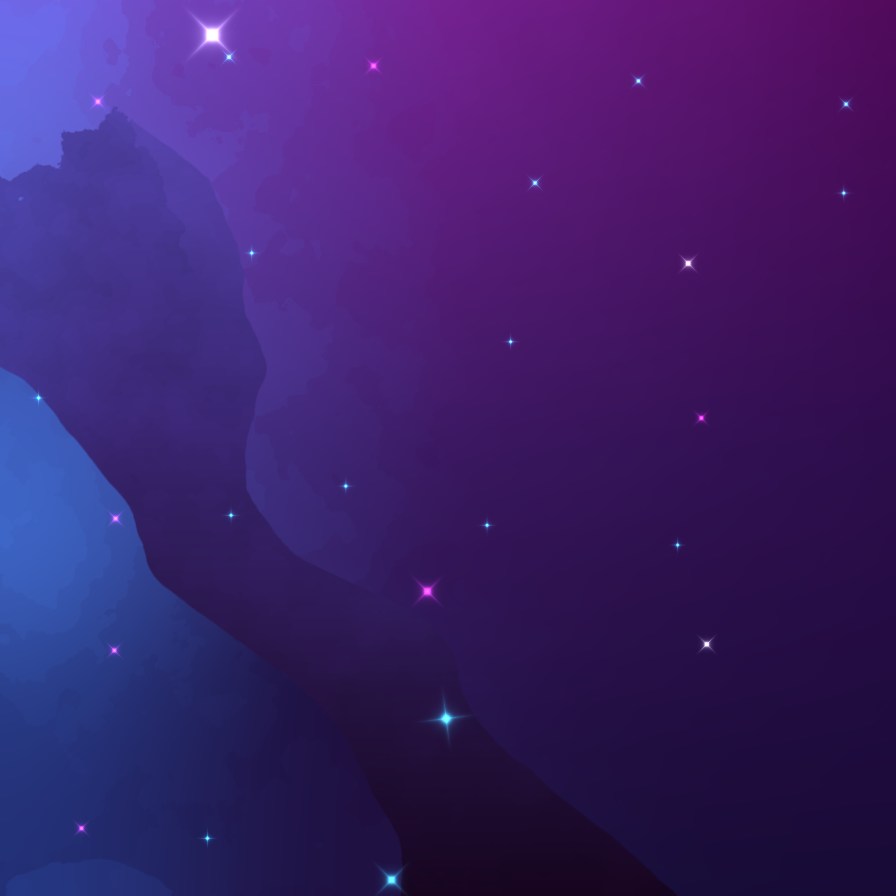
Write a Shadertoy shader that draws this background.

```glsl
// Violet night sky: a dark winding rift between two layers of blue cloud, with stars.
// Rift banks are sums of soft ramps; clouds are terraced gradient noise that bends
// smooth colour gradients; stars are a jittered grid plus a few large flares.

vec2 hash2(vec2 p) {
    vec3 q = fract(p.xyx * vec3(0.1031, 0.1030, 0.0973));
    q += dot(q, q.yzx + 33.33);
    return fract((q.xx + q.yz) * q.zy);
}

float cornerDot(vec2 cell, vec2 corner, vec2 f) {
    return dot(hash2(cell + corner) * 2.0 - 1.0, f - corner);
}

float gradientNoise(vec2 p) {
    vec2 i = floor(p), f = fract(p);
    vec2 u = f * f * f * (f * (f * 6.0 - 15.0) + 10.0);
    float low = mix(cornerDot(i, vec2(0, 0), f), cornerDot(i, vec2(1, 0), f), u.x);
    float high = mix(cornerDot(i, vec2(0, 1), f), cornerDot(i, vec2(1, 1), f), u.x);
    return mix(low, high, u.y);
}

float fbm(vec2 p) {
    float sum = 0.0, amp = 1.0;
    for (int i = 0; i < 5; i++) {
        sum += amp * gradientNoise(p);
        p = mat2(1.6, 1.2, -1.2, 1.6) * p + 7.3;
        amp *= 0.5;
    }
    return sum;
}

// Flat steps with smoothed risers
float terraces(float v, float steps) {
    v *= steps;
    float w = clamp(fwidth(v) * 1.5, 0.001, 1.0);
    return (floor(v) + smoothstep(1.0 - w, 1.0, fract(v))) / steps;
}

float softPlus(float x) { return 0.5 * (x + sqrt(x * x + 0.0001)); }

// Rises from 0 to 1 between a and b, with rounded corners
float ramp(float a, float b, float t) {
    return (softPlus(t - a) - softPlus(t - b)) / (b - a);
}

float below(float d) {
    float w = max(fwidth(d), 0.0005);
    return 1.0 - smoothstep(-w, w, d);
}

// Horizontal position of each rift bank at depth t, measured from the top
float rightBank(float t) {
    float upper = 0.13 + 0.104 * ramp(0.124, 0.195, t) + 0.037 * ramp(0.195, 0.29, t)
        + 0.028 * ramp(0.34, 0.405, t) - 0.025 * ramp(0.41, 0.49, t);
    float bend = 0.05 * ramp(0.55, 0.62, t) + 0.145 * ramp(0.62, 0.685, t);
    float lower = 0.035 * ramp(0.685, 0.72, t) + 0.017 * ramp(0.72, 0.788, t)
        + 0.045 * ramp(0.788, 0.84, t) + 0.196 * ramp(0.84, 1.0, t);
    return upper + bend + lower;
}

float leftBank(float t) {
    return -0.06 + 0.089 * ramp(0.38, 0.423, t) + 0.117 * ramp(0.423, 0.566, t)
        + 0.023 * ramp(0.566, 0.645, t) + 0.17 * ramp(0.645, 0.768, t)
        + 0.058 * ramp(0.768, 0.833, t) + 0.052 * ramp(0.85, 0.94, t);
}

vec3 threeStops(vec3 a, vec3 b, vec3 c, float t) {
    return t < 0.5 ? mix(a, b, t * 2.0) : mix(b, c, t * 2.0 - 1.0);
}

vec3 skyColor(float x, float t) {
    vec3 left = threeStops(vec3(0.41, 0.34, 0.82), vec3(0.26, 0.25, 0.60), vec3(0.13, 0.13, 0.36), t);
    vec3 middle = threeStops(vec3(0.46, 0.13, 0.57), vec3(0.23, 0.09, 0.375), vec3(0.085, 0.035, 0.19), t);
    vec3 right = threeStops(vec3(0.32, 0.04, 0.36), vec3(0.175, 0.05, 0.295), vec3(0.09, 0.04, 0.21), t);
    return threeStops(left, middle, right, clamp(x, 0.0, 1.0));
}

float glow(vec2 d, float radius) { return exp(-dot(d, d) / (radius * radius)); }

// Four tapered rays around a bright core
vec3 flare(vec2 d, float size, float tilt, vec3 tint) {
    float c = cos(tilt), s = sin(tilt);
    vec2 q = abs(mat2(c, -s, s, c) * d) / size;
    vec2 taper = pow(max(1.0 - q, 0.0), vec2(2.0));
    float rays = dot(taper, exp2(-q.yx * 35.0));
    return tint * (0.6 * rays + 0.18 * glow(q, 0.3)) + mix(tint, vec3(1), 0.15) * glow(q, 0.12);
}

void mainImage(out vec4 fragColor, in vec2 fragCoord) {
    const vec3 CYAN = vec3(0.15, 0.8, 0.9), MAGENTA = vec3(0.9, 0.15, 0.85), WHITE = vec3(1);
    vec2 p = fragCoord / iResolution.xy;
    float t = 1.0 - p.y;
    float billow = fbm(p * 8.0 + 2.0), ragged = fbm(p * 21.0);
    float bank = rightBank(t) + 0.006 * ragged;

    // Sky, brighter and bluer beside the rift
    float stepped = terraces(p.x + 0.17 * billow + 0.05 * ragged, 12.0) + 0.04;
    float skyX = mix(p.x, stepped, mix(0.6, 0.12, smoothstep(0.0, 0.7, p.x)));
    vec3 color = skyColor(skyX, t);
    color += vec3(0.02, 0.05, 0.08) * exp(-max(skyX - bank, 0.0) / 0.12) * (1.0 - 0.7 * t);
    color += vec3(0.0, 0.06, 0.05) * glow(p - vec2(0.0, 0.86), 0.14);

    // Dark rift, with a paler fold near its head
    vec3 rift = threeStops(vec3(0.34, 0.29, 0.72), vec3(0.225, 0.145, 0.445), vec3(0.09, 0.02, 0.125), t);
    rift += vec3(0.01, 0.04, 0.07) * (1.0 - smoothstep(0.0, 0.15, p.x));
    rift *= 1.0 + 0.13 * terraces(billow + 0.3 * ragged, 5.0);
    float fold = below(0.17 + 0.5 * (t - 0.19) + 0.03 * ragged - p.x) * (1.0 - smoothstep(0.24, 0.35, t));
    rift = mix(rift, color, 0.35 * fold);
    float head = 0.195 - 0.07 * smoothstep(0.02, 0.13, p.x) + 0.05 * ragged;
    color = mix(color, rift, below(p.x - bank) * below(head - t));

    // Lower left cloud, lit from the left side
    float lit = glow((p - vec2(-0.04, 0.43)) * vec2(0.8, 1.0), 0.19);
    float patches = terraces(lit + 0.35 * billow + 0.12 * ragged, 5.0) + 0.1;
    lit = mix(lit, patches, 0.15 + 0.3 * smoothstep(0.0, 0.5, lit));
    vec3 cloud = mix(vec3(0.135, 0.185, 0.46), vec3(0.12, 0.06, 0.25), smoothstep(0.0, 0.42, p.x));
    cloud += vec3(0.10, 0.09, 0.17) * (1.0 - smoothstep(0.42, 0.78, t));
    cloud = mix(cloud, vec3(0.25, 0.43, 0.82), clamp(lit, 0.0, 1.0) * 0.85);
    cloud += vec3(0.01, 0.03, 0.05) * below(length((p - vec2(0.1, 0.0)) / vec2(0.09, 0.04)) - 1.0 + 0.2 * ragged);
    color = mix(color, cloud, below(p.x - leftBank(t) - 0.004 * ragged));

    // Scattered small stars, one at most per cell
    vec2 cell = floor(p * 6.0);
    vec2 pick = hash2(cell + 41.0), place = 0.2 + 0.6 * hash2(cell + 9.0);
    vec3 tint = pick.y < 0.7 ? CYAN : (pick.y < 0.85 ? MAGENTA : WHITE);
    float size = mix(0.013, 0.021, pick.y * pick.y);
    color += step(pick.x, 0.6) * flare(p - (cell + place) / 6.0, size, 0.785 * step(0.5, pick.y), tint);

    // Large focal flares
    color += flare(p - vec2(0.237, 0.961), 0.052, 0.785, WHITE);
    color += flare(p - vec2(0.477, 0.340), 0.032, 0.785, MAGENTA);
    color += flare(p - vec2(0.498, 0.198), 0.042, 0.12, CYAN);
    color += flare(p - vec2(0.437, 0.018), 0.036, 0.785, CYAN);
    fragColor = vec4(min(color, 1.0), 1.0);
}
```
